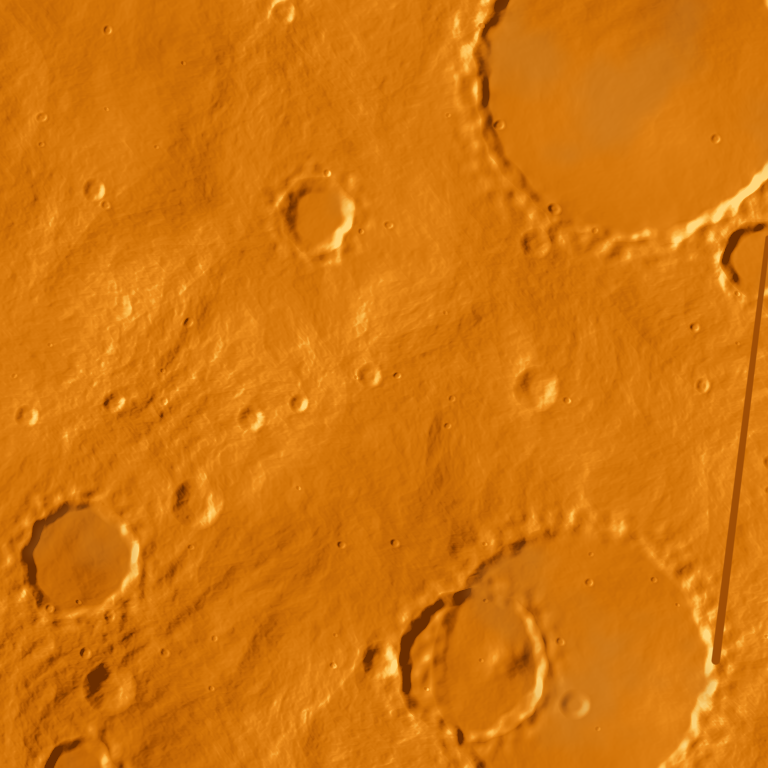
Give the GLSL for this texture, as a Shadertoy shader.

```glsl
const vec2  AWAY_FROM_SUN = vec2(0.94, -0.34);
const float SLOPE_GAIN = 4.3;
const float SAMPLE_STEP = 0.0015;
const float MEAN_TONE = 2.25;
const float ALBEDO_GAIN = 2.1;
const float FLOOR_DARKENING = 0.25;
const float RELIEF_HEIGHT = 0.022;
const float RELIEF_SCALE = 5.0;
const float STREAK_HEIGHT = 0.0035;
const float HUMMOCK_HEIGHT = 0.008;
const float BASIN_WALL = 0.019;
const float RIM_SHARE = 0.2;
const float CRATER_CELLS = 5.0;
const float CRATER_CHANCE = 0.3;
const vec2  SEAM_TOP = vec2(1.0, 0.69);
const vec2  SEAM_FOOT = vec2(0.932, 0.14);
const float SEAM_HALF_WIDTH = 0.0055;
const vec3  SEAM_COLOR = vec3(0.63, 0.31, 0.02);
const vec3  DUST_GRAY = vec3(0.75, 0.47, 0.16);

// Large basins: centre, radius, wall height
const int BASIN_COUNT = 7;
const vec4 BASINS[BASIN_COUNT] = vec4[](
    vec4(0.83, 0.895, 0.213, 0.010), vec4(0.615, 0.135, 0.098, 0.011),
    vec4(0.75, 0.13, 0.185, 0.005),  vec4(0.105, 0.27, 0.08, 0.009),
    vec4(0.995, 0.66, 0.054, 0.013), vec4(0.413, 0.72, 0.049, 0.009),
    vec4(0.105, -0.01, 0.05, 0.009));
const vec2 PEAK_CENTER = vec2(0.658, 0.14);

// Tones from deep shadow to sunlit rim
const vec3 TONES[8] = vec3[](
    vec3(0.42, 0.18, 0.00), vec3(0.64, 0.31, 0.00),
    vec3(0.76, 0.40, 0.02), vec3(0.82, 0.45, 0.03),
    vec3(0.86, 0.49, 0.07), vec3(0.93, 0.56, 0.12),
    vec3(0.99, 0.73, 0.30), vec3(1.00, 0.84, 0.48));

vec2 hash2(vec2 p) {
    vec3 q = fract(p.xyx * vec3(0.1031, 0.1030, 0.0973));
    q += dot(q, q.yzx + 33.33);
    return fract((q.xx + q.yz) * q.zy);
}

float cornerSlope(vec2 cell, vec2 offset) {
    float angle = 6.2832 * hash2(cell).x;
    return dot(vec2(cos(angle), sin(angle)), offset);
}

float gradientNoise(vec2 p) {
    vec2 i = floor(p), f = fract(p), e = vec2(1.0, 0.0);
    vec2 u = f * f * f * (f * (f * 6.0 - 15.0) + 10.0);
    return mix(mix(cornerSlope(i, f), cornerSlope(i + e, f - e), u.x),
               mix(cornerSlope(i + e.yx, f - e.yx), cornerSlope(i + 1.0, f - 1.0), u.x), u.y);
}

float fbm(vec2 p) {
    float sum = 0.0, amp = 1.0;
    for (int i = 0; i < 4; i++) {
        sum += amp * gradientNoise(p);
        p = mat2(1.6, 1.2, -1.2, 1.6) * p + 7.3;
        amp *= 0.5;
    }
    return sum;
}

// Floor, steep inner wall, and a rim that fades outward
float craterHeight(float dist, float radius, float wall, float depth) {
    float inner = depth * (smoothstep(radius - wall, radius, dist) - 1.0 + RIM_SHARE);
    float outer = depth * RIM_SHARE * exp(-(dist - radius) / (0.4 * wall));
    return dist < radius ? inner : outer;
}

float basins(vec2 p, out float floorMask, out float rimMask) {
    float height = 0.0;
    float wobble = 0.010 * gradientNoise(p * 17.0) + 0.006 * gradientNoise(p * 48.0);
    floorMask = rimMask = 0.0;
    for (int i = 0; i < BASIN_COUNT; i++) {
        vec4 b = BASINS[i];
        float d = length(p - b.xy) + wobble;
        height += craterHeight(d, b.z, BASIN_WALL, b.w);
        floorMask = max(floorMask, 1.0 - smoothstep(b.z - BASIN_WALL, b.z, d));
        float band = (d - b.z - 0.008) / (0.008 + 0.08 * b.z);
        rimMask = max(rimMask, exp(-band * band));
    }
    vec2 peak = (p - PEAK_CENTER + wobble) / 0.022;
    return height + 0.012 * exp(-dot(peak, peak));
}

// Each layer has smaller and more numerous bowls
float scatteredCraters(vec2 p) {
    float height = 0.0, cells = CRATER_CELLS, chance = CRATER_CHANCE;
    for (int layer = 0; layer < 3; layer++) {
        vec2 q = p * cells + 0.003 * cells * gradientNoise(p * 40.0);
        for (int k = 0; k < 9; k++) {
            vec2 cell = floor(q) + vec2(k % 3 - 1, k / 3 - 1);
            vec2 pick = hash2(cell + 31.7 * float(layer + 1));
            if (pick.x > chance) continue;
            vec2 center = cell + mix(vec2(0.25), vec2(0.75), hash2(cell + 83.1));
            float radius = mix(0.08, 0.19, pick.y * pick.y);
            height += craterHeight(length(q - center), radius, 0.72 * radius, 0.32 * radius) / cells;
        }
        cells *= 2.3;
        chance *= 0.5;
    }
    return height;
}

// Creased highlands with diagonal grooves
float relief(vec2 p) {
    vec2 q = p + 0.03 * vec2(gradientNoise(p * 6.0), gradientNoise(p * 6.0 + 19.0));
    vec2 along = mat2(0.77, -0.64, 0.64, 0.77) * q;
    float streakMask = smoothstep(-0.1, 0.35, gradientNoise(p * 2.3 + 4.0));
    float height = STREAK_HEIGHT * streakMask * gradientNoise(along * vec2(9.0, 42.0));
    float amp = RELIEF_HEIGHT;
    q *= RELIEF_SCALE;
    for (int i = 0; i < 6; i++) {
        float n = gradientNoise(q);
        height += amp * mix(n, 0.25 - abs(n), 0.6);
        q = mat2(1.6, 1.2, -1.2, 1.6) * q + 3.7;
        amp *= 0.5;
    }
    return height;
}

float terrain(vec2 p) {
    float floorMask, rimMask;
    float height = basins(p, floorMask, rimMask) + scatteredCraters(p);
    float roughness = 0.95 + 0.9 * gradientNoise(p * 3.1 + 11.0);
    height += relief(p) * roughness * mix(1.0, 0.4, floorMask);
    return height + HUMMOCK_HEIGHT * rimMask * gradientNoise(p * 46.0);
}

vec3 toneColor(float tone) {
    float t = clamp(tone + 1.0, 0.0, 6.999);
    int i = int(t);
    return mix(TONES[i], TONES[i + 1], fract(t));
}

void mainImage(out vec4 fragColor, in vec2 fragCoord) {
    vec2 p = fragCoord / iResolution.y;
    vec2 probe = AWAY_FROM_SUN * SAMPLE_STEP;
    float slope = (terrain(p + probe) - terrain(p - probe)) / (2.0 * SAMPLE_STEP);

    // Sunlight and broad dust patches
    float floorMask, rimMask;
    basins(p, floorMask, rimMask);
    float tone = MEAN_TONE + SLOPE_GAIN * slope + ALBEDO_GAIN * fbm(p * 2.7 + 5.0);
    tone += 0.4 * rimMask - FLOOR_DARKENING * floorMask;
    vec3 color = toneColor(tone);
    float dust = floorMask * smoothstep(0.0, 0.5, fbm(p * 5.0 + 2.0));
    color = mix(color, DUST_GRAY, 0.4 * dust);

    // Thin dark seam
    vec2 span = SEAM_FOOT - SEAM_TOP;
    float s = clamp(dot(p - SEAM_TOP, span) / dot(span, span), 0.0, 1.0);
    float seam = length(p - SEAM_TOP - span * s) - SEAM_HALF_WIDTH * mix(0.6, 1.0, s);
    color = mix(SEAM_COLOR, color, smoothstep(-0.0012, 0.0012, seam));
    fragColor = vec4(color, 1.0);
}
```
